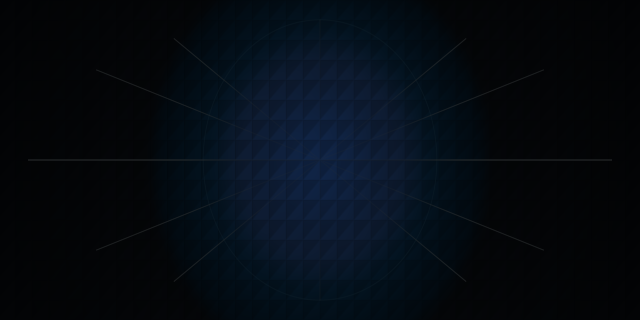
A Shadertoy shader for this background:

```glsl
// Dark faceted wall with an oval blue glow, a thin ring and fine radiating lines.
#define TILE vec2(0.053, 0.0625)
#define OVAL_STRETCH 1.2
#define RING_RADIUS 0.365
#define CORE_RADIUS 0.30
#define HALO_RADIUS 0.53
#define RAY_REACH vec2(0.911, 0.4375)
#define FACET_DEPTH 0.13
#define NIGHT vec3(0.014, 0.020, 0.028)
#define HALO vec3(0.012, 0.073, 0.122)
#define CORE vec3(0.050, 0.100, 0.180)
#define HEART vec3(0.058, 0.132, 0.255)
#define RAY_GREY vec3(0.170, 0.185, 0.190)

// Coverage of a thin line at distance d
float stroke(float d, float width, float pixel) {
    float softWidth = max(width, pixel);
    return (1.0 - smoothstep(0.0, softWidth, d)) * min(1.0, width / softWidth);
}

float segmentDistance(vec2 p, vec2 a, vec2 b) {
    vec2 ab = b - a;
    return length(p - a - ab * clamp(dot(p - a, ab) / dot(ab, ab), 0.0, 1.0));
}

// Nested oval glows, from the dark wall to the blue heart
vec3 glow(float r) {
    vec3 halo = mix(HALO, HALO * 0.48, smoothstep(0.30, HALO_RADIUS, r));
    vec3 wall = mix(NIGHT, NIGHT * 0.75, smoothstep(0.6, 1.0, r));
    vec3 color = mix(halo, wall, smoothstep(HALO_RADIUS - 0.045, HALO_RADIUS + 0.025, r));
    color = mix(CORE, color, smoothstep(CORE_RADIUS - 0.07, CORE_RADIUS + 0.06, r));
    return mix(HEART, color, smoothstep(0.0, 0.27, r));
}

// Square tiles split by a rising diagonal, with darker seams
float facets(vec2 p, float pixel) {
    vec2 cell = fract(p / TILE);
    float blur = 1.5 * pixel / TILE.x;
    float lowerRight = smoothstep(-blur, blur, cell.x - cell.y);
    float slope = mix(-0.7, 0.4 + 0.6 * (1.0 - cell.x), lowerRight);
    vec2 edge = min(cell, 1.0 - cell) * TILE;
    float seam = stroke(min(edge.x, edge.y), 0.003, pixel);
    return 1.0 + FACET_DEPTH * (slope - 0.7 * seam);
}

void mainImage(out vec4 fragColor, in vec2 fragCoord) {
    float pixel = 1.0 / iResolution.y;
    vec2 p = (fragCoord - 0.5 * iResolution.xy) * pixel;
    float r = length(p / vec2(1.0, OVAL_STRETCH));

    vec3 color = glow(r) * facets(p, pixel);

    // Ring
    float ring = stroke(abs(r - RING_RADIUS), 0.003, pixel);
    color = mix(color, vec3(0.055, 0.120, 0.160), 0.4 * ring);

    // Rays, mirrored into all four quadrants and dimmed near the centre
    vec2 q = abs(p);
    float rays = 0.0;
    for (int i = 0; i < 4; i++) {
        float k = float(i);
        float angle = radians(k < 2.0 ? 40.0 * k : 60.0 + 30.0 * (k - 2.0));
        vec2 tip = RAY_REACH * vec2(cos(angle), sin(angle));
        float strength = i == 0 ? 0.85 : (i == 3 ? 0.25 : 0.55);
        float line = stroke(segmentDistance(q, vec2(0.0), tip), 0.0035, pixel);
        rays = max(rays, strength * line);
    }
    rays *= mix(0.25, 1.0, smoothstep(0.18, 0.48, r));
    color = mix(color, RAY_GREY, rays);

    fragColor = vec4(color, 1.0);
}
```
